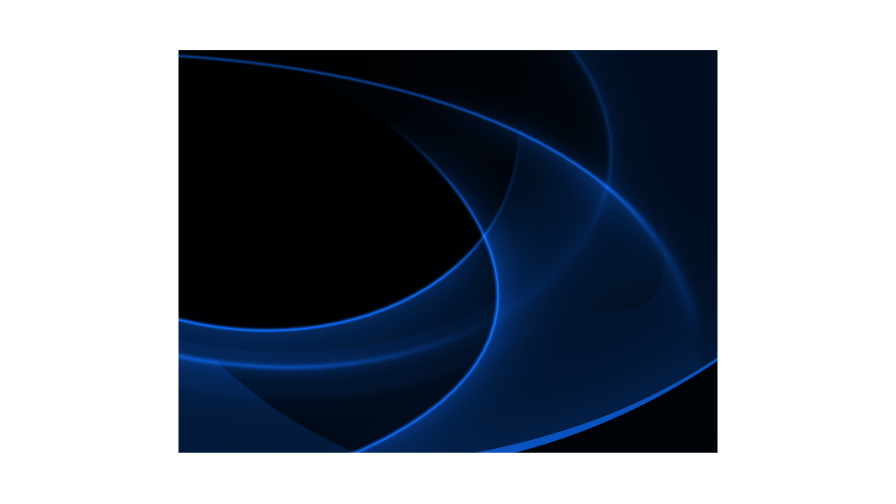
Give the GLSL for this background, as a Shadertoy shader.

```glsl
// Sweeping blue light ribbons on a black panel, set in a white margin.
// Each ribbon edge is a cubic curve; its signed distance drives a thin
// bright line, one-sided glows and the soft fills between the curves.

const float HEIGHT = 4.32;                       // canvas height in scene units
const vec2 PANEL_MIN = vec2(1.53, 0.44);
const vec2 PANEL_MAX = vec2(6.15, 3.89);
const vec3 BLUE = vec3(0.045, 0.43, 1.0);
const int SEGMENTS = 28;

float hash(float n) { return fract(sin(n * 127.1) * 43758.5453); }

vec2 cubic(vec2 a, vec2 b, vec2 c, vec2 d, float t) {
    float u = 1.0 - t;
    return u*u*u*a + 3.0*u*u*t*b + 3.0*u*t*t*c + t*t*t*d;
}

// Returns signed distance (positive left of travel) and curve parameter.
vec2 curve(vec2 p, vec2 a, vec2 b, vec2 c, vec2 d) {
    vec2 result = vec2(100.0, 0.0);
    vec2 start = a;
    for (int i = 0; i < SEGMENTS; i++) {
        vec2 end = cubic(a, b, c, d, float(i + 1) / float(SEGMENTS));
        vec2 e = end - start, q = p - start;
        float h = clamp(dot(q, e) / dot(e, e), 0.0, 1.0);
        float dist = length(q - e * h);
        if (dist < abs(result.x)) {
            float side = e.x * q.y - e.y * q.x < 0.0 ? -1.0 : 1.0;
            result = vec2(side * dist, (float(i) + h) / float(SEGMENTS));
        }
        start = end;
    }
    return result;
}

float mask(float d, float softness) { return smoothstep(-softness, softness, d); }

float glow(float d, float width, float px) {
    return mask(d, px) * exp(-max(d, 0.0) / width);
}

float line(float d, float width) { return exp(-d * d / (width * width)); }

float ribbons(vec2 p, float px) {
    // Ribbon edges
    vec2 oval  = curve(p, vec2(1.4, 1.62), vec2(2.8, 1.20), vec2(4.4, 1.82), vec2(4.45, 3.17));
    vec2 bow   = curve(p, vec2(3.0, 3.50), vec2(4.4, 2.57), vec2(4.99, 1.22), vec2(2.9, 0.38));
    vec2 crest = curve(p, vec2(1.4, 3.85), vec2(3.6, 3.72), vec2(5.8, 3.05), vec2(6.0, 1.32));
    vec2 sweep = curve(p, vec2(4.8, 4.02), vec2(6.2, 2.42), vec2(4.0, 0.67), vec2(1.4, 1.30));
    vec2 rim   = curve(p, vec2(3.6, 0.36), vec2(4.6, 0.50), vec2(5.5, 0.78), vec2(6.3, 1.36));
    vec2 tail  = curve(p, vec2(1.4, 1.65), vec2(1.9, 1.20), vec2(2.3, 0.70), vec2(3.3, 0.34));
    vec2 fold  = curve(p, vec2(4.2, 1.95), vec2(4.9, 1.60), vec2(5.9, 1.35), vec2(5.65, 2.35));

    // Regions
    float belowOval = mask(-oval.x, px);
    float outBow = mask(bow.x, px);
    float inCrest = mask(-crest.x, mix(px, 0.12, smoothstep(0.75, 1.0, crest.y)));
    float outSweep = mask(sweep.x, px);
    float lit = max(belowOval, max(outBow, 1.0 - inCrest));

    // Soft fills
    float shade = smoothstep(-0.25, 0.5, dot(p - vec2(4.8, 3.05), vec2(0.68, -0.73)));
    float v = inCrest * outBow * belowOval * mix(0.06, 0.17, shade);
    v += inCrest * outBow * (1.0 - belowOval) * 0.02;
    v += (1.0 - inCrest) * mix(0.025 * smoothstep(2.5, 4.5, p.x), 0.12, outSweep * step(sweep.y, 0.6));
    v += belowOval * (1.0 - outBow) * 0.07;
    v += mask(-tail.x, px) * outSweep * 0.15;
    v *= 1.0 - 0.3 * glow(fold.x, 0.2, px) * smoothstep(0.2, 0.6, fold.y);

    // Lower edge of the oval
    float ovalFade = mix(1.0, 0.1, smoothstep(0.6, 0.85, oval.y));
    v += ovalFade * (0.28 * glow(-oval.x, 0.25, px) + 0.55 * line(oval.x, 0.016));
    v += 0.12 * line(oval.x, 0.014) * smoothstep(1.0, 0.85, oval.y);

    // Bow crossing the middle
    float bowFade = smoothstep(0.04, 0.36, bow.y);
    v += bowFade * (0.26 * glow(bow.x, 0.16, px) + 0.55 * line(bow.x, 0.016));

    // Crest over the top and down the right
    float crestMid = smoothstep(0.3, 0.55, crest.y) * smoothstep(1.0, 0.7, crest.y);
    v += 0.24 * crestMid * glow(-crest.x, 0.12, px);
    v += 0.20 * crestMid * glow(crest.x, 0.08, px);
    float crestWidth = mix(0.014, 0.06, smoothstep(0.62, 0.95, crest.y));
    v += 0.5 * line(crest.x, crestWidth) * mix(1.0, 0.2, smoothstep(0.6, 0.85, crest.y))
       * smoothstep(1.0, 0.9, crest.y);

    // Broad sweep, sharpest at its lower left end
    float sweepLow = smoothstep(0.55, 0.9, sweep.y);
    v += lit * mix(0.10, 0.22, sweepLow) * glow(-sweep.x, 0.14, px);
    v += lit * mix(0.09, 0.16, sweepLow) * glow(sweep.x, 0.10, px);
    v += lit * line(sweep.x, 0.022) * (0.32 * sweepLow + 0.14 * smoothstep(0.4, 0.2, sweep.y));

    // Fine streaks beside the sweep
    for (int i = 0; i < 9; i++) {
        float k = float(i);
        float offset = (k - 3.0) * 0.045 + 0.03 * hash(k + 1.0);
        float strength = 0.02 + 0.03 * hash(k + 20.0);
        v += lit * strength * glow(sweep.x - offset, 0.05, px) * smoothstep(0.45, 0.7, sweep.y);
    }

    // Rim: dark beneath, glow above, thick band that narrows rightward
    v *= mix(0.16, 1.0, mask(rim.x, px));
    v += 0.10 * glow(rim.x, 0.35, px);
    float thickness = mix(0.075, 0.025, smoothstep(0.15, 0.95, rim.y));
    v += 0.72 * mask(-rim.x, px) * mask(rim.x + thickness, px);
    return v;
}

void mainImage(out vec4 fragColor, in vec2 fragCoord) {
    float px = HEIGHT / iResolution.y;
    vec2 p = fragCoord * px;
    p.x += 0.5 * (HEIGHT * 16.0 / 9.0 - iResolution.x * px);

    float v = min(ribbons(p, 0.7 * px), 1.0);
    vec3 color = v * BLUE + vec3(0.0, 0.003, 0.006);

    // White margin
    vec2 inset = min(p - PANEL_MIN, PANEL_MAX - p);
    float inside = mask(min(inset.x, inset.y), 0.5 * px);
    fragColor = vec4(mix(vec3(1.0), color, inside), 1.0);
}
```
